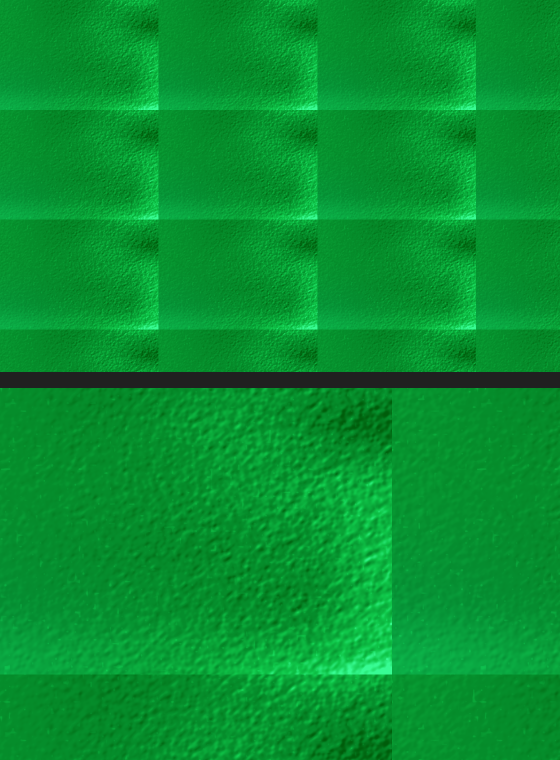
Top, the full canvas; bottom, a detail of the centre.
A WebGL 1 fragment shader for this texture:

```glsl
precision highp float;
uniform vec2 u_resolution;

const vec2 REPEATS = vec2(3.529, 3.389);
const float TILE_ASPECT = 1.44;
const vec3 DEEP = vec3(0.0, 0.36, 0.04);
const vec3 BASE = vec3(0.02, 0.555, 0.17);
const vec3 BRIGHT = vec3(0.06, 0.78, 0.29);
const vec3 GLINT = vec3(0.22, 0.99, 0.58);

float hash(vec2 p) {
  vec3 q = fract(p.xyx * vec3(0.1031, 0.1030, 0.0973));
  q += dot(q, q.yzx + 33.33);
  return fract((q.x + q.y) * q.z);
}

float noise(vec2 p) {
  vec2 i = floor(p);
  vec2 f = fract(p);
  f = f * f * (3.0 - 2.0 * f);
  float low = mix(hash(i), hash(i + vec2(1.0, 0.0)), f.x);
  float high = mix(hash(i + vec2(0.0, 1.0)), hash(i + 1.0), f.x);
  return mix(low, high, f.y);
}

vec2 rotate(vec2 p, float angle) {
  float c = cos(angle);
  float s = sin(angle);
  return vec2(c * p.x - s * p.y, s * p.x + c * p.y);
}

float glow(vec2 p, vec2 center, vec2 radius) {
  vec2 d = (p - center) / radius;
  return exp(-dot(d, d));
}

// Height difference across slightly stretched, tilted bumps
float relief(vec2 p, float scale, float angle) {
  vec2 q = rotate(p, angle) * scale * vec2(0.8, 1.1) + 40.0;
  return noise(q) - noise(q + vec2(0.3, 0.85));
}

// Broad light and shade of one sheet; p.y runs downward
float sheen(vec2 p) {
  float tone = 0.54;
  tone += 0.035 * (1.0 - smoothstep(0.0, 0.35, p.x));
  tone += 0.15 * glow(p, vec2(0.87, 0.0), vec2(0.17, 0.08));
  tone += 0.08 * glow(p, vec2(0.70, 0.28), vec2(0.16, 0.18));
  tone += 0.06 * glow(p, vec2(0.90, 0.48), vec2(0.16, 0.10));
  tone -= 0.06 * glow(p, vec2(0.40, 0.05), vec2(0.18, 0.22));
  tone -= 0.17 * glow(p, vec2(0.97, 0.23), vec2(0.15, 0.08));
  tone -= 0.04 * glow(p, vec2(0.60, 0.62), vec2(0.30, 0.11));
  tone += 0.17 * smoothstep(0.80, 1.0, p.x) * smoothstep(0.32, 0.5, p.y);
  tone += 0.10 * smoothstep(0.74, 1.0, p.y);
  tone += 0.22 * glow(p, vec2(1.0, 1.0), vec2(0.26, 0.05));
  // Soft creases grow toward the right
  float crease = noise(p * vec2(4.0, 13.0) + vec2(0.0, p.x * 3.0)) - 0.5;
  return tone + 0.09 * crease * smoothstep(0.25, 0.9, p.x);
}

// Embossed grain, sparse specks and a faint scratch
float surface(vec2 p) {
  vec2 q = p * vec2(TILE_ASPECT, 1.0);
  float rough = smoothstep(0.1, 0.85, p.x);
  rough *= 1.0 - 0.25 * smoothstep(0.7, 1.0, p.y);
  float grain = relief(q, 66.0, 0.4) + 0.8 * relief(q + 3.7, 100.0, 0.75);
  float detail = grain * mix(0.05, 0.19, rough);
  detail += 0.08 * smoothstep(0.84, 0.98, noise(q * 85.0 + 11.0));
  float scratch = abs(p.y - 0.28 - 0.95 * p.x);
  detail -= 0.02 * (1.0 - smoothstep(0.003, 0.012, scratch))
    * (1.0 - smoothstep(0.3, 0.55, p.x));
  return detail;
}

vec3 foilColor(float tone) {
  vec3 color = mix(DEEP, BASE, smoothstep(0.26, 0.56, tone));
  color = mix(color, BRIGHT, clamp((tone - 0.55) / 0.23, 0.0, 1.0));
  return mix(color, GLINT, clamp((tone - 0.78) / 0.21, 0.0, 1.0));
}

vec3 sheet(vec2 p) {
  vec3 color = foilColor(sheen(p) + surface(p));
  // Cool tint in the lower left
  float cool = (1.0 - smoothstep(0.0, 0.7, p.x)) * smoothstep(0.3, 1.0, p.y);
  return color + vec3(0.0, 0.0, 0.04) * cool;
}

void main() {
  vec3 color = vec3(0.0);
  // Four samples smooth the seams and grain
  for (int j = 0; j < 2; j++) {
    for (int i = 0; i < 2; i++) {
      vec2 offset = vec2(float(i), float(j)) * 0.5 - 0.25;
      vec2 uv = (gl_FragCoord.xy + offset) / u_resolution;
      uv.y = 1.0 - uv.y;
      color += sheet(fract(uv * REPEATS));
    }
  }
  gl_FragColor = vec4(color * 0.25, 1.0);
}
```
